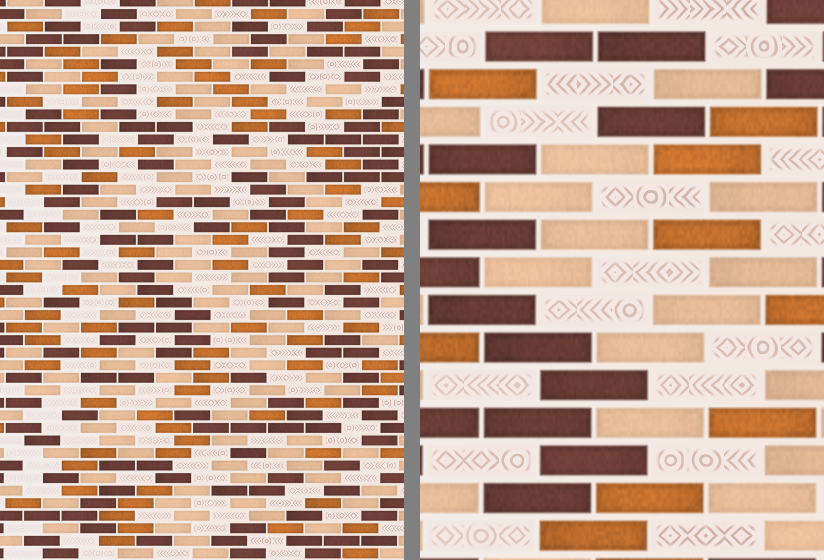
Left: the whole. Right: its middle third, enlarged.
Reproduce this pattern procedurally as a WebGL 2 fragment shader.

```glsl
#version 300 es
precision highp float;

uniform vec2 u_resolution;
out vec4 fragColor;

const int DARK = 0, ORANGE = 1, BEIGE = 2, RELIEF = 3;

float hash(vec2 p) {
    return fract(sin(dot(p, vec2(127.1, 311.7))) * 43758.5453);
}

float noise(vec2 p) {
    vec2 i = floor(p), f = fract(p);
    f = f * f * (3.0 - 2.0 * f);
    return mix(mix(hash(i), hash(i + vec2(1, 0)), f.x),
               mix(hash(i + vec2(0, 1)), hash(i + vec2(1, 1)), f.x), f.y);
}

float boxDistance(vec2 p, vec2 halfSize, float radius) {
    vec2 q = abs(p) - halfSize + radius;
    return length(max(q, 0.0)) + min(max(q.x, q.y), 0.0) - radius;
}

int randomKind(vec2 id) {
    float h = hash(id + 3.7);
    return h < 0.25 ? DARK : h < 0.47 ? ORANGE : h < 0.75 ? BEIGE : RELIEF;
}

// Neighbours in a row differ, except that dark tiles may meet
int tileKind(vec2 id) {
    int kind = randomKind(id);
    if (mod(id.x, 2.0) < 0.5) return kind;
    int left = randomKind(id - vec2(1, 0));
    int right = randomKind(id + vec2(1, 0));
    for (int i = 0; i < 3; i++) {
        if (kind != DARK && (kind == left || kind == right)) kind = (kind + 1) % 4;
    }
    return kind;
}

// Embossed panels of nested diamonds, rings and diagonal strokes
float reliefLines(vec2 p, vec2 id) {
    vec2 q = vec2(p.x / 0.95 + 0.5, p.y);
    float panel = floor(q.x);
    q.x = (fract(q.x) - 0.5) * 0.95;
    float h = hash(id + panel * 7.3);
    float diamond = abs(q.x) + abs(q.y);
    float ring = length(q) * 1.25;
    float stroke = q.x * (h < 0.75 ? 1.0 : -1.0) + abs(q.y);
    float d = h < 0.4 ? diamond : h < 0.6 ? ring : stroke;
    d += 0.06 * noise(p * 5.0 + id * 9.0);
    return smoothstep(0.0, 0.9, sin(d * 24.0 + h * 6.0));
}

void main() {
    vec2 uv = gl_FragCoord.xy / u_resolution;
    float down = 1.0 - uv.y;

    // Running bond, leaning slightly
    vec2 grid = vec2(uv.x * 10.78 - 0.175 + 0.06 * down, down * 44.65 + 0.38);
    float row = floor(grid.y);
    grid.x -= 0.5 * mod(row, 2.0);
    vec2 id = vec2(floor(grid.x), row);
    vec2 p = (fract(grid) - 0.5) * vec2(3.0, 1.0);

    float d = boxDistance(p, vec2(1.43, 0.395), 0.03);
    float soft = max(0.055, 0.7 * 44.65 / u_resolution.y);
    float cover = 1.0 - smoothstep(-soft, soft, d);
    float rim = smoothstep(-0.22, -0.06, d);

    // Tile faces
    vec3 faces[4] = vec3[4](vec3(0.43, 0.245, 0.22), vec3(0.77, 0.44, 0.18),
                            vec3(0.91, 0.74, 0.60), vec3(0.95, 0.905, 0.885));
    int kind = tileKind(id);
    vec3 face = faces[kind];
    float tone = hash(id + 21.3) - 0.5;
    float grain = noise(grid * vec2(45.0, 9.0)) - 0.5;

    if (kind == RELIEF) {
        // Relief is paler towards the left
        float strength = mix(0.35, 0.75, smoothstep(0.05, 0.7, uv.x)) + 0.2 * tone;
        face = mix(face, vec3(0.79, 0.65, 0.61), strength * reliefLines(p, id) * (1.0 - rim));
        face = mix(face, vec3(0.94, 0.93, 0.94), 0.5 * (1.0 - smoothstep(0.0, 0.4, uv.x)));
    } else {
        float shade = kind == BEIGE ? 0.4 : 1.0;
        float ends = smoothstep(0.5, 1.4, abs(p.x + tone));
        face *= 1.0 + shade * (0.12 * tone + 0.12 * grain - 0.07 * ends - 0.1 * rim);
    }

    // Grout
    vec3 grout = mix(vec3(0.955, 0.935, 0.925), vec3(0.95, 0.90, 0.865), uv.x);
    fragColor = vec4(mix(grout, face, cover), 1.0);
}
```
